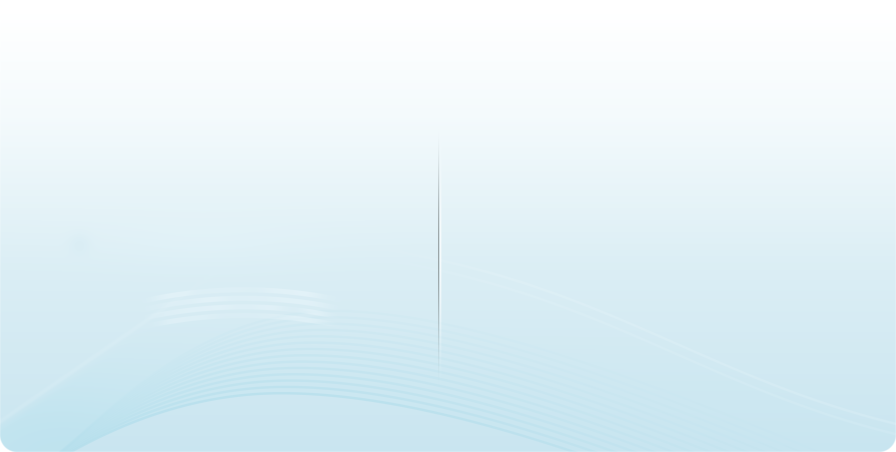
Write a Shadertoy shader that draws this background.

```glsl
// A pale sky-blue backdrop: a vertical gradient, a fan of arched contour lines,
// soft light streaks and a thin tapering divider, on a panel with rounded lower
// corners. Everything is layered from distance functions in canvas-height units.

#define LOW_COLOR vec3(0.788, 0.897, 0.940)
#define MID_COLOR vec3(0.858, 0.932, 0.958)
#define HIGH_COLOR vec3(0.955, 0.980, 0.988)
#define LINE_COLOR vec3(0.690, 0.865, 0.920)
#define SHEET_COLOR vec3(0.750, 0.900, 0.942)
#define LINE_COUNT 14
#define LINE_WIDTH 0.0022
#define DIVIDER_X 0.4896
#define CORNER_RADIUS 0.038

float hash(float n) {
    return fract(sin(n * 127.1) * 43758.5453);
}

float noise(float x) {
    float cell = floor(x);
    return mix(hash(cell), hash(cell + 1.0), smoothstep(0.0, 1.0, x - cell));
}

// Antialiased stroke from a distance and a half width
float stroke(float dist, float halfWidth, float pixel) {
    return 1.0 - smoothstep(halfWidth - 0.5 * pixel, halfWidth + pixel, abs(dist));
}

float glow(vec2 offset, vec2 size) {
    vec2 q = offset / size;
    return exp(-dot(q, q));
}

// Height of an arch; t runs from the lowest contour (0) to the highest (1)
float archHeight(float x, float t) {
    float d = x - mix(0.622, 0.738, t);
    float leftDrop = mix(0.60, 0.88, t) * d * d;
    float rightDrop = mix(0.47, 0.62, t) * d * d / (1.0 + mix(0.8, 1.2, t) * abs(d));
    return mix(0.130, 0.312, t) - (d < 0.0 ? leftDrop : rightDrop);
}

float archDistance(vec2 p, float t) {
    float slope = (archHeight(p.x + 0.01, t) - archHeight(p.x - 0.01, t)) / 0.02;
    return (p.y - archHeight(p.x, t)) / sqrt(1.0 + slope * slope);
}

// Long falling edge on the right side of the sheet
float ridgeHeight(float x) {
    return 0.238 - 0.264 * tanh((x - 1.5) / 0.6);
}

vec3 background(float y) {
    vec3 color = mix(LOW_COLOR, MID_COLOR, clamp(y / 0.41, 0.0, 1.0));
    color = mix(color, HIGH_COLOR, clamp((y - 0.41) / 0.33, 0.0, 1.0));
    return mix(color, vec3(1.0), clamp((y - 0.74) / 0.24, 0.0, 1.0));
}

vec3 addSheet(vec3 color, vec2 p, float pixel) {
    // Translucent fill between the lowest arch and the outer edges
    float rise = 0.067 + 0.69 * p.x;
    float top = min(rise, ridgeHeight(p.x));
    float inside = smoothstep(-0.004, 0.004, archDistance(p, 0.0))
                 * (1.0 - smoothstep(-0.03, 0.008, p.y - top));
    float depth = 1.0 - smoothstep(0.03, 0.34, p.y);
    color = mix(color, SHEET_COLOR, inside * depth * mix(0.45, 0.12, smoothstep(0.1, 1.5, p.x)));
    color = mix(color, LINE_COLOR, 0.3 * inside * glow(p - vec2(0.14, 0.0), vec2(0.2, 0.12)));

    // Pale outer edges
    float leftEdge = stroke((p.y - rise) * 0.82, 0.003, 2.0 * pixel) * (1.0 - smoothstep(0.3, 0.5, p.x));
    float rightFade = smoothstep(0.8, 1.15, p.x);
    float offset = (p.y - ridgeHeight(p.x)) * 0.92;
    float rightEdge = stroke(offset, 0.002, pixel) + 0.7 * stroke(offset + 0.021, 0.002, pixel);
    return mix(color, vec3(0.94, 0.98, 0.99), 0.12 * leftEdge + 0.18 * rightFade * rightEdge);
}

vec3 addContours(vec3 color, vec2 p, float pixel) {
    for (int i = 0; i < LINE_COUNT; i++) {
        float t = float(i) / float(LINE_COUNT - 1);
        float strength = mix(0.62, 0.10, sqrt(t)) * mix(1.0, 0.6, smoothstep(0.7, 1.6, p.x));
        strength *= mix(1.0, smoothstep(0.12, 0.5, p.x), 0.75 * sqrt(t));
        color = mix(color, LINE_COLOR, strength * stroke(archDistance(p, t), LINE_WIDTH, pixel));
    }
    return color;
}

vec3 addStreaks(vec3 color, vec2 p, float pixel) {
    float span = smoothstep(0.31, 0.38, p.x) * (1.0 - smoothstep(0.68, 0.76, p.x));
    for (int i = 0; i < 4; i++) {
        float row = float(i);
        float height = 0.302 + 0.019 * row - 0.5 * pow(p.x - 0.54, 2.0);
        float blotch = mix(0.15, 0.6, noise(p.x * 18.0 + row * 7.3));
        float band = stroke(p.y - height, 0.005, pixel);
        color = mix(color, vec3(0.92, 0.965, 0.985), span * blotch * band);
    }
    // Soft haze above the streaks and a faint blue spot
    color += 0.006 * glow(p - vec2(0.45, 0.46), vec2(0.22, 0.06));
    return color - vec3(0.020, 0.011, 0.006) * glow(p - vec2(0.176, 0.461), vec2(0.024));
}

vec3 addDivider(vec3 color, vec2 p, float aspect, float pixel) {
    float x = p.x - DIVIDER_X * aspect;
    float taper = smoothstep(0.14, 0.42, p.y) * (1.0 - smoothstep(0.46, 0.72, p.y));
    color = mix(color, vec3(1.0), 0.75 * taper * stroke(x - 0.0042, 0.0011, pixel));
    return mix(color, vec3(0.46, 0.49, 0.49), 0.7 * taper * stroke(x, 0.0008, 0.8 * pixel));
}

void mainImage(out vec4 fragColor, in vec2 fragCoord) {
    float pixel = 1.0 / iResolution.y;
    float aspect = iResolution.x * pixel;
    vec2 p = fragCoord * pixel;

    vec3 color = background(p.y);
    color = addSheet(color, p, pixel);
    color = addContours(color, p, pixel);
    color = addStreaks(color, p, pixel);
    color = addDivider(color, p, aspect, pixel);

    // Rounded lower corners on white
    vec2 corner = max(CORNER_RADIUS - vec2(min(p.x, aspect - p.x), p.y), 0.0);
    float outside = smoothstep(-pixel, pixel, length(corner) - CORNER_RADIUS);
    fragColor = vec4(mix(color, vec3(1.0), outside), 1.0);
}
```
